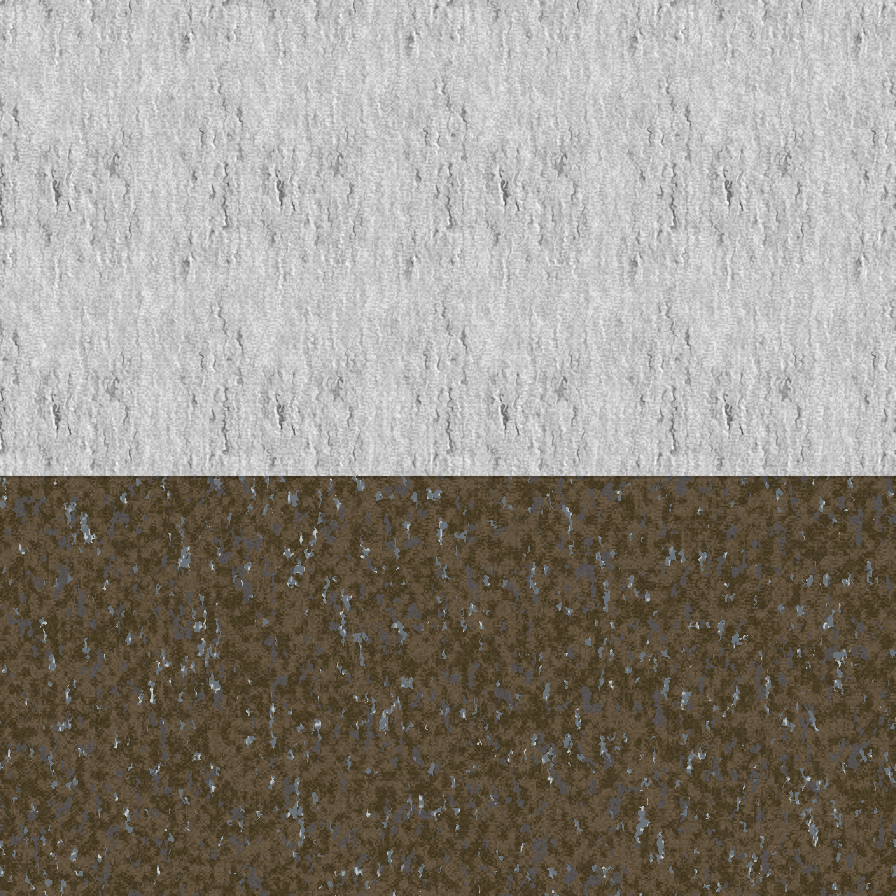
Write a three.js fragment shader that draws this texture.

```glsl
// Pale streaked plaster above dark brown cork flooring with blue-grey flakes.
varying vec2 vUv;

float hash(vec2 p) {
  return fract(sin(dot(p, vec2(127.1, 311.7))) * 43758.5453);
}

// Value noise that wraps after the given number of cells.
float noise(vec2 p, vec2 period) {
  vec2 i = floor(p), f = fract(p);
  f = f * f * (3.0 - 2.0 * f);
  float bottom = mix(hash(mod(i, period)), hash(mod(i + vec2(1.0, 0.0), period)), f.x);
  float top = mix(hash(mod(i + vec2(0.0, 1.0), period)), hash(mod(i + 1.0, period)), f.x);
  return mix(bottom, top, f.y);
}

// Two octaves of noise over a unit tile.
float layered(vec2 tile, vec2 cells) {
  return 0.65 * noise(tile * cells, cells)
       + 0.35 * noise(tile * cells * 2.0 + 0.37, cells * 2.0);
}

// Small irregular offset that frays the outlines of streaks and flakes.
vec2 fray(vec2 p, float cells) {
  return vec2(noise(p * cells, vec2(cells)),
              noise(p * cells + 7.3, vec2(cells))) - 0.5;
}

// Vertical bark-like height field.
float bark(vec2 tile) {
  tile += vec2(0.022, 0.03) * fray(tile, 64.0);
  tile.x += 0.02 * (noise(tile * 12.0, vec2(12.0)) - 0.5);
  return layered(tile, vec2(52.0, 13.0));
}

vec3 plaster(vec2 uv, float grain) {
  vec2 tile = uv * 4.0;
  float height = bark(tile);
  float relief = height - bark(tile + vec2(0.008, 0.005));
  float patches = layered(tile + 0.3, vec2(7.0, 5.0));
  float rough = smoothstep(0.3, 0.75, patches);

  // Soft streaks, then sparse cracks with lit rims.
  float tone = 0.775 + 0.13 * (height - 0.5) - 0.04 * (rough - 0.4);
  tone += relief * mix(0.13, 0.32, rough);
  tone -= 0.2 * rough * smoothstep(0.34, 0.2, height);
  tone += 0.13 * (grain - 0.5);
  return vec3(tone);
}

vec3 cork(vec2 uv, float grain) {
  // Finely mottled brown ground.
  float mottle = layered(uv + 0.17, vec2(135.0, 105.0));
  float broad = noise(uv * 16.0, vec2(16.0));
  float warm = smoothstep(0.25, 0.72, mottle + 0.1 * (broad - 0.5) + 0.22 * (grain - 0.5));
  vec3 color = mix(vec3(0.28, 0.235, 0.145), vec3(0.385, 0.325, 0.245), warm);
  color += 0.07 * (grain - 0.5);

  // Ragged upright flakes, dull ones beneath bright ones.
  vec2 ragged = uv + vec2(0.005, 0.007) * fray(uv, 330.0);
  float dull = layered(ragged + 0.41, vec2(140.0, 66.0));
  float bright = layered(ragged + 0.73, vec2(150.0, 62.0));
  float glint = noise(uv * vec2(400.0, 230.0), vec2(400.0, 230.0));
  vec3 slate = vec3(0.335, 0.32, 0.32) + 0.05 * (grain - 0.5);
  vec3 silver = mix(vec3(0.42, 0.45, 0.48), vec3(0.76, 0.78, 0.77),
                    smoothstep(0.6, 0.95, glint));
  color = mix(color, slate, smoothstep(0.69, 0.73, dull));
  return mix(color, silver, smoothstep(0.74, 0.775, bright));
}

void main() {
  float grain = hash(floor(vUv * 512.0) + 19.0);
  float wall = smoothstep(0.468, 0.4695, vUv.y);
  vec3 color = mix(cork(vUv, grain), plaster(vUv, grain), wall);

  // Thin shadow where the two surfaces meet.
  color *= 1.0 - 0.2 * (1.0 - wall) * smoothstep(0.465, 0.468, vUv.y);
  gl_FragColor = vec4(color, 1.0);
}
```
